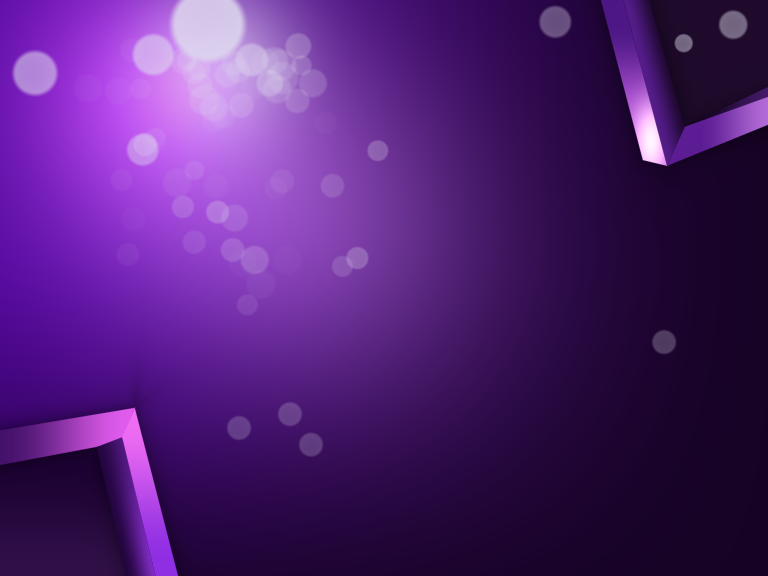
Write a Shadertoy shader that draws this background.

```glsl
vec3 hash3(float n) {
    vec3 q = fract(vec3(n) * vec3(0.1031, 0.1030, 0.0973));
    q += dot(q, q.yxz + 33.33);
    return fract((q.xxy + q.yxx) * q.zyx);
}

float glow(vec2 p, vec2 center, vec2 radius) {
    vec2 q = (p - center) / radius;
    return exp(-dot(q, q));
}

// Signed distance to the line a-b, positive on its left
float edge(vec2 p, vec2 a, vec2 b) {
    vec2 e = normalize(b - a);
    return dot(p - a, vec2(-e.y, e.x));
}

// Convex quad with clockwise corners
float quad(vec2 p, vec2 a, vec2 b, vec2 c, vec2 d) {
    return max(max(edge(p, a, b), edge(p, b, c)), max(edge(p, c, d), edge(p, d, a)));
}

void paint(inout vec3 col, vec3 ink, float d) {
    float aa = 0.75 / iResolution.y;
    col = mix(col, ink, 1.0 - smoothstep(-aa, aa, d));
}

void bokeh(inout vec3 col, vec2 p, vec2 center, float radius, float alpha) {
    float r = length(p - center) / radius;
    float disc = (1.0 - smoothstep(0.84, 1.1, r)) * (0.9 + 0.1 * r * r);
    col = mix(col, vec3(0.87, 0.85, 0.93), disc * alpha);
}

// Violet wash, leaning haze and hot light at the top
vec3 backdrop(vec2 p) {
    float wash = (1.0 - smoothstep(0.1, 1.4, p.x)) * smoothstep(-0.2, 0.6, p.y);
    vec3 col = mix(vec3(0.085, 0.01, 0.14), vec3(0.31, 0.01, 0.60), wash);
    vec2 lean = vec2(p.x + 0.25 * (p.y - 0.68), p.y);
    col += vec3(0.33, 0.30, 0.28) * glow(lean, vec2(0.45, 0.68), vec2(0.35, 0.34));
    col += vec3(0.21, 0.07, 0.17) * glow(p, vec2(0.23, 0.85), vec2(0.19, 0.22));
    col += vec3(0.20, 0.38, 0.12) * glow(p, vec2(0.38, 0.90), vec2(0.14, 0.15));
    return min(col, vec3(0.95));
}

void lights(inout vec3 col, vec2 p) {
    // Plume drifting down from the hot light
    for (int i = 0; i < 44; i++) {
        vec3 h = hash3(float(i) + 5.0);
        vec3 k = hash3(float(i) + 91.0);
        float fall = h.x * h.x;
        vec2 center = vec2(0.34 + 0.08 * fall + (h.y + k.x - 1.0) * 0.32, 0.92 - 0.46 * fall);
        bokeh(col, p, center, 0.017 + 0.009 * k.y, 0.03 + 0.27 * h.z * h.z);
    }
    // Dense cluster under the hot light
    for (int i = 0; i < 16; i++) {
        vec3 h = hash3(float(i) + 203.0);
        vec2 center = vec2(0.28 + 0.24 * h.x, 0.92 - 0.12 * h.y);
        bokeh(col, p, center, 0.020 + 0.009 * h.z, 0.20);
    }
    // Low trio
    for (int i = 0; i < 3; i++) {
        float n = float(i);
        vec2 center = vec2(0.415 + 0.1145 * n - 0.026 * n * n, 0.257 + 0.0625 * n - 0.0385 * n * n);
        bokeh(col, p, center, 0.021, 0.24);
    }
    // Large lamps
    bokeh(col, p, vec2(0.361, 0.957), 0.065, 0.88);
    bokeh(col, p, vec2(0.266, 0.905), 0.036, 0.60);
    bokeh(col, p, vec2(0.437, 0.896), 0.029, 0.50);
    bokeh(col, p, vec2(0.061, 0.873), 0.039, 0.60);
    bokeh(col, p, vec2(0.248, 0.740), 0.028, 0.45);
    bokeh(col, p, vec2(0.964, 0.962), 0.028, 0.38);
    bokeh(col, p, vec2(1.273, 0.957), 0.025, 0.48);
    bokeh(col, p, vec2(1.187, 0.925), 0.016, 0.50);
    bokeh(col, p, vec2(1.153, 0.406), 0.021, 0.28);
}

void lowerFrame(inout vec3 col, vec2 p) {
    vec2 tip = vec2(0.234, 0.292), ridge = vec2(0.212, 0.241), inner = vec2(0.168, 0.224);
    float bar = quad(p, vec2(-0.1, 0.236), tip, vec2(0.21, 0.232), vec2(-0.1, 0.174));
    float wall = quad(p, inner, ridge, vec2(0.294, -0.1), vec2(0.243, -0.1));
    float face = quad(p, tip, vec2(0.335, -0.1), vec2(0.294, -0.1), ridge);
    vec3 panel = mix(vec3(0.19, 0.06, 0.28), vec3(0.11, 0.005, 0.20), smoothstep(0.0, 0.2, p.y));
    paint(col, panel, quad(p, vec2(-0.1, 0.174), inner, vec2(0.243, -0.1), vec2(-0.1)));
    col *= 1.0 - 0.3 * exp(-70.0 * max(min(bar, min(wall, face)), 0.0));
    paint(col, mix(vec3(0.27, 0.07, 0.42), vec3(0.88, 0.36, 0.93), smoothstep(0.0, 0.23, p.x)), bar);
    float across = p.x - 0.168 + 0.232 * (p.y - 0.224);
    float lit = smoothstep(0.0, 0.06, across) * (1.0 - 0.5 * smoothstep(0.0, 0.24, p.y));
    paint(col, mix(vec3(0.14, 0.02, 0.25), vec3(0.54, 0.19, 0.82), lit), wall);
    paint(col, mix(vec3(0.56, 0.18, 0.89), vec3(0.94, 0.43, 0.95), smoothstep(0.02, 0.28, p.y)), face);
}

void upperFrame(inout vec3 col, vec2 p) {
    vec2 tip = vec2(1.116, 0.722), base = vec2(1.158, 0.712), inner = vec2(1.189, 0.780);
    float face = quad(p, vec2(1.017, 1.1), vec2(1.056, 1.1), base, tip);
    float wall = quad(p, vec2(1.056, 1.1), vec2(1.1, 1.1), inner, base);
    float bar = quad(p, base, inner, vec2(1.5, 0.892), vec2(1.5, 0.851));
    col *= 1.0 - 0.3 * exp(-70.0 * max(min(bar, min(wall, face)), 0.0));
    paint(col, mix(vec3(0.07, 0.01, 0.12), vec3(0.26, 0.10, 0.40), smoothstep(1.2, 1.34, p.x)),
        quad(p, inner, vec2(1.5, 0.929), vec2(1.5, 0.892), vec2(1.3, 0.820)));
    float across = p.x - 1.158 + 0.264 * (p.y - 0.712);
    paint(col, mix(vec3(0.33, 0.11, 0.54), vec3(0.09, 0.02, 0.14), smoothstep(0.0, 0.06, across)), wall);
    paint(col, mix(vec3(0.36, 0.11, 0.58), vec3(0.70, 0.42, 0.84), smoothstep(1.21, 1.34, p.x)), bar);
    vec3 metal = mix(vec3(0.72, 0.34, 0.86), vec3(0.30, 0.09, 0.52), smoothstep(0.78, 0.96, p.y));
    metal += vec3(0.45, 0.62, 0.25) * glow(p, vec2(1.13, 0.755), vec2(0.03, 0.065));
    paint(col, min(metal, vec3(1.0)), face);
}

void mainImage(out vec4 fragColor, in vec2 fragCoord) {
    vec2 p = fragCoord / iResolution.y;
    vec3 col = backdrop(p);
    // Dark glass inside the upper frame
    paint(col, vec3(0.12, 0.04, 0.17),
        quad(p, vec2(1.1, 1.1), vec2(1.5, 1.1), vec2(1.5, 0.929), vec2(1.189, 0.780)));
    lights(col, p);
    lowerFrame(col, p);
    upperFrame(col, p);
    fragColor = vec4(col, 1.0);
}
```
